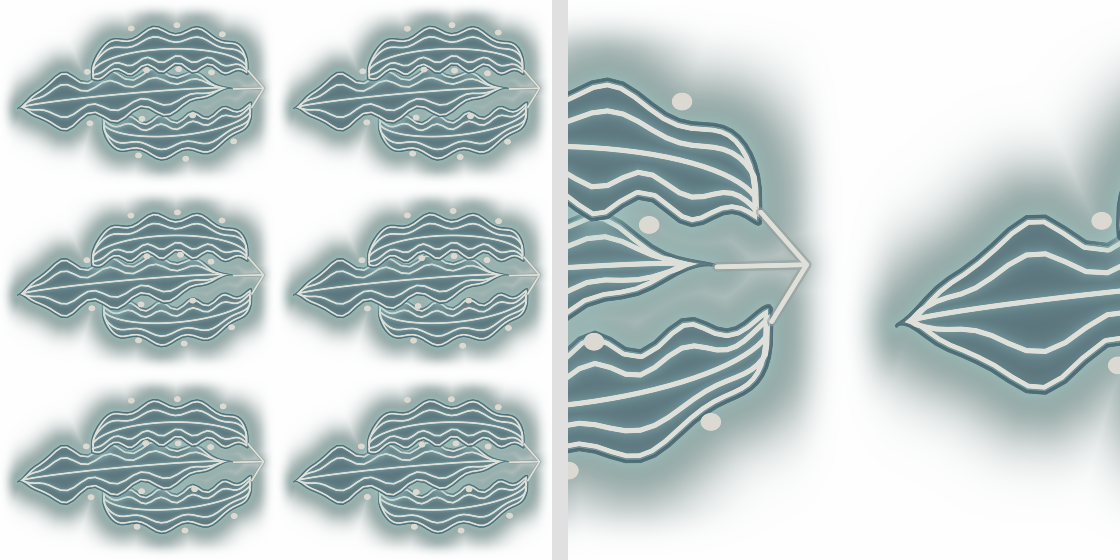
Left, the full canvas; right, a detail of the centre.
A WebGL 1 fragment shader for this pattern:

```glsl
precision highp float;
uniform vec2 u_resolution;

const vec2 CELL = vec2(3.78, 2.56);
const vec3 PALE = vec3(0.87, 0.88, 0.85);

// Paired values belong to the upper and lower side of the leaf
struct Leaf {
  vec2 base, tip;
  float bow, blunt;
  vec2 width, ripple, period, crest;
};

vec2 hash2(vec2 p) {
  return fract(sin(vec2(dot(p, vec2(127.1, 311.7)), dot(p, vec2(269.5, 183.3)))) * 43758.5);
}

float segment(vec2 p, vec2 a, vec2 b) {
  vec2 ab = b - a;
  return length(p - a - ab * clamp(dot(p - a, ab) / max(dot(ab, ab), 1e-6), 0.0, 1.0));
}

float stroke(float d, float halfWidth, float px) {
  return 1.0 - smoothstep(halfWidth - 0.5 * px, halfWidth + 0.5 * px, abs(d));
}

// Heights at x: upper edge, upper vein, lower vein, lower edge
vec4 veins(Leaf l, float x, out float midrib) {
  float t = clamp((x - l.base.x) / (l.tip.x - l.base.x), 0.0, 1.0);
  float arch = sqrt(4.0 * t * (1.0 - t));
  float pointed = smoothstep(0.0, 0.14, t) * (1.0 - smoothstep(0.75, 1.0, t)) * (1.0 - 0.3 * t);
  float swell = mix(pointed, sqrt(arch), l.blunt);
  vec2 wave = l.ripple * cos(6.28319 * (x - l.crest) / l.period);
  vec2 outer = swell * (l.width + wave);
  vec2 inner = swell * (0.5 * l.width + 0.75 * wave);
  midrib = mix(l.base.y, l.tip.y, t) + l.bow * arch;
  return midrib + vec4(outer.x, inner.x, -inner.y, -outer.y);
}

// Signed distance to the outline, and distance to the nearest inner vein
vec2 leafDistance(vec2 p, Leaf l) {
  float edge = 9.0, vein = 9.0, midA, midB;
  float xa = l.base.x;
  vec4 a = veins(l, xa, midA);
  for (int i = 1; i <= 44; i++) {
    float xb = mix(l.base.x, l.tip.x, 0.5 - 0.5 * cos(3.14159 * float(i) / 44.0));
    vec4 b = veins(l, xb, midB);
    edge = min(edge, segment(p, vec2(xa, a.x), vec2(xb, b.x)));
    edge = min(edge, segment(p, vec2(xa, a.w), vec2(xb, b.w)));
    vein = min(vein, segment(p, vec2(xa, a.y), vec2(xb, b.y)));
    vein = min(vein, segment(p, vec2(xa, a.z), vec2(xb, b.z)));
    vein = min(vein, segment(p, vec2(xa, midA), vec2(xb, midB)));
    xa = xb;
    a = b;
    midA = midB;
  }
  vec4 v = veins(l, p.x, midA);
  bool inside = p.x > l.base.x && p.x < l.tip.x && p.y < v.x && p.y > v.w;
  return vec2(inside ? -edge : edge, vein);
}

vec3 paintLeaf(vec3 color, vec2 d, float px) {
  color = mix(color, vec3(0.64, 0.79, 0.78), 0.62 * exp(-max(d.x, 0.0) / 0.07));
  float sheen = exp(-min(abs(d.x), d.y) / 0.03);
  vec3 fill = mix(vec3(0.36, 0.46, 0.49), vec3(0.47, 0.62, 0.64), sheen);
  fill = mix(fill, PALE, stroke(d.y, 0.012, px));
  fill = mix(fill, PALE, stroke(d.x + 0.026, 0.011, px));
  color = mix(color, fill, 1.0 - smoothstep(-0.5 * px, 0.5 * px, d.x));
  return mix(color, vec3(0.27, 0.39, 0.43), 0.85 * stroke(d.x, 0.008, px));
}

// Row of beads along a parabola, each slightly displaced per repeat
float beads(vec2 p, vec2 start, vec2 stride, float bend, int count, vec2 id) {
  float d = 9.0;
  for (int i = 0; i < 3; i++) {
    if (i >= count) break;
    float k = float(i);
    vec2 jitter = 0.04 * (hash2(id + start + k) - 0.5);
    vec2 q = p - start - stride * k - vec2(0.0, bend * k * k) - jitter;
    d = min(d, length(q * vec2(0.92, 1.06)) - 0.043);
  }
  return d;
}

void main() {
  vec2 grid = gl_FragCoord.xy / u_resolution * vec2(2.0, 3.0);
  vec2 id = floor(grid);
  vec2 p = fract(grid) * CELL;
  float px = 2.0 * CELL.x / u_resolution.x;

  Leaf top = Leaf(vec2(1.25, 1.53), vec2(3.40, 1.59), 0.33, 1.0,
    vec2(0.27, 0.28), vec2(0.06), vec2(0.62, 0.43), vec2(2.10, 2.22));
  Leaf middle = Leaf(vec2(0.24, 1.07), vec2(3.20, 1.34), 0.07, 0.0,
    vec2(0.33, 0.36), vec2(0.09, 0.10), vec2(0.62, 0.69), vec2(0.87, 0.91));
  Leaf bottom = Leaf(vec2(1.40, 0.91), vec2(3.45, 1.09), -0.30, 1.0,
    vec2(0.26, 0.27), vec2(0.06), vec2(0.43, 0.65), vec2(2.20, 2.22));
  vec2 dTop = leafDistance(p, top);
  vec2 dMiddle = leafDistance(p, middle);
  vec2 dBottom = leafDistance(p, bottom);

  vec2 joint = vec2(3.61, 1.35);
  float stem = min(segment(p, top.tip, joint),
    min(segment(p, middle.tip, joint), segment(p, bottom.tip, joint)));

  // Soft shadow, fading out before the border of the repeat
  float d = max(min(min(dTop.x, dMiddle.x), min(dBottom.x, stem + 0.12)), 0.0);
  vec2 border = smoothstep(vec2(0.0), vec2(0.24), min(p, CELL - p));
  float shadow = exp(-d * d / 0.0625) * border.x * border.y;
  vec3 color = mix(vec3(0.995), vec3(0.55, 0.62, 0.61), shadow);

  color = paintLeaf(color, dBottom, px);
  color = paintLeaf(color, dMiddle, px);
  color = paintLeaf(color, dTop, px);
  color = mix(color, vec3(0.58, 0.62, 0.61), 0.6 * stroke(stem, 0.022, px));
  color = mix(color, PALE, stroke(stem, 0.011, px));

  float bead = beads(p, vec2(1.79, 2.18), vec2(0.63, 0.12), -0.08, 3, id);
  bead = min(bead, beads(p, vec2(2.01, 1.59), vec2(0.445, 0.06), -0.04, 3, id));
  bead = min(bead, beads(p, vec2(1.93, 0.93), vec2(0.72, 0.05), 0.0, 2, id));
  bead = min(bead, beads(p, vec2(1.89, 0.44), vec2(0.65, -0.18), 0.135, 3, id));
  bead = min(bead, beads(p, vec2(1.18, 1.57), vec2(0.07, -0.69), 0.0, 2, id));
  color = mix(color, vec3(0.86, 0.85, 0.82), 1.0 - smoothstep(-0.5 * px, 0.5 * px, bead));
  gl_FragColor = vec4(color, 1.0);
}
```
